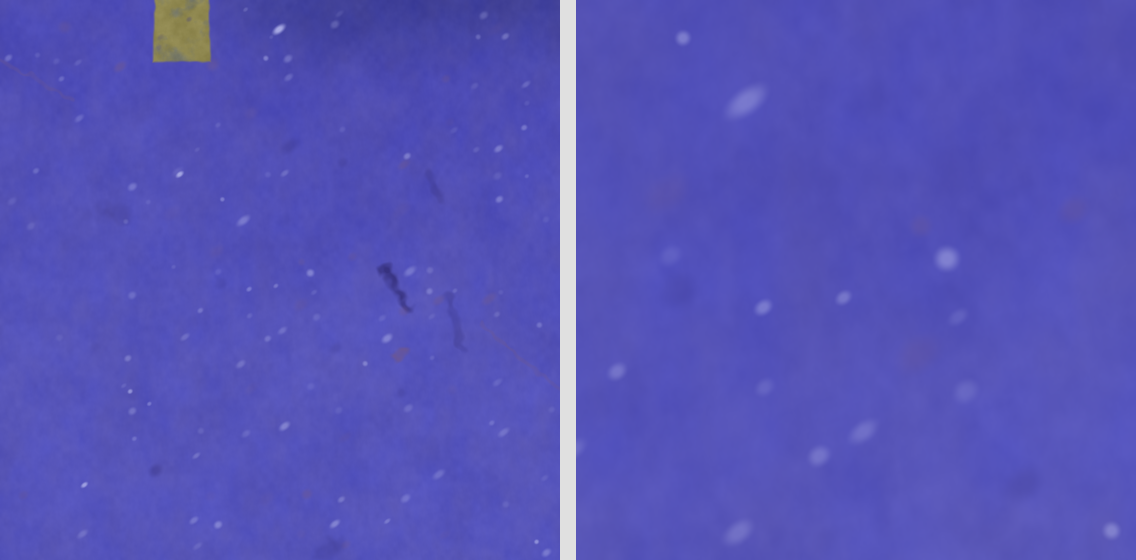
Left: the whole. Right: its middle third, enlarged.
A Shadertoy shader for this texture:

```glsl
// Worn blue painted floor with a yellow stripe end, soft mottling, scuffs and pale specks.
#define BLUE_NEAR vec3(0.338, 0.332, 0.728)
#define BLUE_FAR vec3(0.308, 0.299, 0.704)
#define SHADOW_BLUE vec3(0.250, 0.250, 0.600)
#define YELLOW vec3(0.560, 0.530, 0.310)
#define SCUFF_COLOR vec3(0.215, 0.195, 0.500)
#define RUST_COLOR vec3(0.430, 0.340, 0.560)
#define CHIP_COLOR vec3(0.700, 0.710, 0.920)
#define MOTTLE 0.045
#define GRAIN 0.035
#define TINT 0.060

float hash(vec2 p) {
    return fract(sin(dot(p, vec2(127.1, 311.7))) * 43758.5453);
}

float noise(vec2 p) {
    vec2 i = floor(p), f = fract(p);
    f = f * f * (3.0 - 2.0 * f);
    return mix(mix(hash(i), hash(i + vec2(1, 0)), f.x),
               mix(hash(i + vec2(0, 1)), hash(i + vec2(1, 1)), f.x), f.y);
}

float fbm(vec2 p) {
    float sum = 0.0, gain = 0.5;
    for (int i = 0; i < 4; i++) {
        sum += gain * noise(p);
        p = mat2(0.8, 0.6, -0.6, 0.8) * p * 2.0 + 17.3;
        gain *= 0.5;
    }
    return sum / 0.9375;
}

// Soft ragged stroke between two points
float stroke(vec2 p, vec2 a, vec2 b, float width) {
    p += 0.012 * (vec2(noise(p * 70.0), noise(p * 70.0 + 31.0)) - 0.5);
    vec2 d = b - a;
    float t = clamp(dot(p - a, d) / dot(d, d), 0.0, 1.0);
    float body = 1.0 - smoothstep(0.2 * width, width, length(p - a - t * d));
    return body * (0.5 + 0.5 * noise(p * 90.0));
}

// Sparse slanted flecks, at most one per grid cell
float flecks(vec2 p, float cells, float share, float radius, float seed) {
    vec2 id = floor(p * cells);
    vec2 center = 0.3 + 0.4 * vec2(hash(id + seed), hash(id + seed + 5.7));
    vec2 d = mat2(0.8, -0.6, 0.6, 0.8) * (fract(p * cells) - center) / cells;
    d.x *= mix(0.5, 1.0, hash(id + seed + 9.1));
    float size = radius * mix(0.6, 1.2, hash(id + seed + 3.3));
    float present = step(hash(id + seed + 13.9), share);
    float strength = mix(0.25, 1.0, pow(hash(id + seed + 21.4), 3.0));
    return present * strength * (1.0 - smoothstep(0.2 * size, size, length(d)));
}

// Floor paint with broad shading, mottling and fine grain
vec3 floorPaint(vec2 p) {
    float cloud = fbm(p * 5.0 + 3.0) - 0.5;
    vec3 color = mix(BLUE_NEAR, BLUE_FAR, smoothstep(0.25, 0.95, p.y + 0.5 * cloud));
    float edge = p.y + 0.10 * cloud + 0.03 * p.x;
    float shade = smoothstep(0.86, 1.02, edge) * smoothstep(0.30, 0.52, p.x);
    color = mix(color, SHADOW_BLUE, shade);
    color += MOTTLE * (fbm(p * 16.0) - 0.5);
    color += GRAIN * (fbm(p * vec2(95.0, 75.0)) - 0.5);
    float tint = fbm(p * vec2(34.0, 20.0) + 40.0) - 0.5;
    return color + TINT * tint * vec3(0.6, 0.35, -0.8);
}

// Stripe coverage, slightly wider at its lower end
float stripe(vec2 p) {
    float wobble = 0.003 * (noise(p * 80.0) - 0.5);
    float halfWidth = 0.051 - 0.025 * (p.y - 0.89);
    float d = max(abs(p.x - 0.325) - halfWidth, 0.890 - p.y) + wobble;
    return 1.0 - smoothstep(-0.003, 0.003, d);
}

void mainImage(out vec4 fragColor, in vec2 fragCoord) {
    vec2 p = fragCoord / iResolution.xy;
    vec3 color = floorPaint(p);

    // Dark scuffs and smudges
    float scuff = 0.95 * stroke(p, vec2(0.694, 0.511), vec2(0.726, 0.447), 0.013);
    scuff += 0.80 * stroke(p, vec2(0.680, 0.516), vec2(0.694, 0.522), 0.010);
    scuff += 0.40 * stroke(p, vec2(0.800, 0.470), vec2(0.823, 0.380), 0.012);
    scuff += 0.35 * stroke(p, vec2(0.765, 0.690), vec2(0.787, 0.643), 0.012);
    scuff += 0.40 * stroke(p, vec2(0.185, 0.622), vec2(0.218, 0.615), 0.024);
    scuff += 0.35 * stroke(p, vec2(0.575, 0.012), vec2(0.595, 0.026), 0.024);
    scuff += 0.45 * flecks(p, 9.0, 0.20, 0.015, 2.0);
    color = mix(color, SCUFF_COLOR, min(scuff, 1.0));

    // Thin brownish scratches and rusty stains
    float rust = 0.40 * stroke(p, vec2(0.86, 0.42), vec2(1.0, 0.30), 0.006);
    rust += 0.35 * stroke(p, vec2(0.0, 0.895), vec2(0.13, 0.82), 0.006);
    rust += 0.90 * stroke(p, vec2(0.706, 0.362), vec2(0.722, 0.372), 0.015);
    rust += 0.50 * flecks(p, 12.0, 0.16, 0.014, 7.0);
    color = mix(color, RUST_COLOR, min(rust, 1.0));

    // Pale chips: a few bright ones and many faint ones
    float chips = flecks(p, 11.0, 0.16, 0.008, 14.0);
    chips += 0.5 * flecks(p, 24.0, 0.14, 0.008, 25.0);
    color = mix(color, CHIP_COLOR, min(chips, 1.0));

    // Yellow stripe, worn through to greyish patches
    float wear = smoothstep(0.45, 0.80, fbm(p * 38.0 + 8.0));
    vec3 paint = mix(YELLOW, vec3(0.43, 0.45, 0.43), 0.75 * wear);
    paint += 0.09 * (fbm(p * 70.0) - 0.5);
    paint = mix(paint, SCUFF_COLOR, 0.7 * flecks(p, 40.0, 0.12, 0.008, 4.0));
    color = mix(color, paint, stripe(p));

    fragColor = vec4(color, 1.0);
}
```
